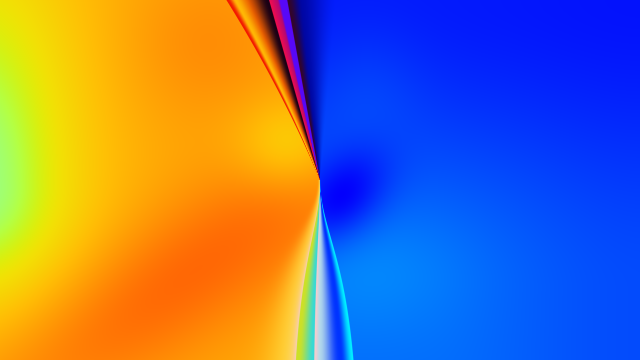
A Shadertoy shader for this background:

```glsl
// Crease lines: x offsets per unit height above, and at the lower border below
const float UPPER_OUTER = 0.42, UPPER_BEND = 0.2;
const float UPPER_MIDDLE = 0.283, UPPER_INNER = 0.182;
const float LOWER_LEFT = -0.067, LOWER_MIDDLE = -0.016, LOWER_RIGHT = 0.093;
const float LOWER_FLARE = 0.28;

// Field levels
const float WARM_BASE = 0.66, WARM_GLOW = 0.40, WARM_BAND = 0.26;
const vec2 BAND_CENTER = vec2(-0.38, -0.27), BAND_DIR = vec2(0.83, 0.55);
const float COOL_TOP = 0.10, COOL_BOTTOM = 0.42;

// Fold colours
const vec3 RED = vec3(0.95, 0.10, 0.0);
const vec3 AMBER = vec3(1.0, 0.72, 0.02);
const vec3 RUST = vec3(0.92, 0.36, 0.0);
const vec3 INK = vec3(0.10, 0.0, 0.08);
const vec3 CRIMSON = vec3(0.95, 0.05, 0.30);
const vec3 PLUM = vec3(0.62, 0.02, 0.50);
const vec3 VIOLET = vec3(0.34, 0.03, 0.97);
const vec3 PINK = vec3(0.97, 0.80, 0.80);
const vec3 LIME = vec3(0.80, 0.88, 0.15);
const vec3 AQUA = vec3(0.20, 0.85, 0.85);
const vec3 ICE = vec3(0.70, 0.85, 0.92);
const vec3 BLUE = vec3(0.0, 0.20, 1.0);
const vec3 CYAN = vec3(0.0, 0.95, 1.0);

float blob(vec2 p, vec2 center, vec2 size) {
    vec2 d = (p - center) / size;
    return exp(-dot(d, d));
}

float edge(float d) {
    float w = 0.75 / iResolution.y;
    return smoothstep(-w, w, d);
}

// Position between two crease lines, 0 to 1
float across(float x, float a, float b) {
    return clamp((x - a) / max(b - a, 1e-4), 0.0, 1.0);
}

vec3 warmField(vec2 p) {
    vec2 r = p - BAND_CENTER;
    vec2 q = vec2(dot(r, BAND_DIR), dot(r, vec2(-BAND_DIR.y, BAND_DIR.x)));
    float g = WARM_BASE;
    g += WARM_GLOW * blob(p, vec2(-0.95, -0.02), vec2(0.3, p.y > 0.0 ? 0.71 : 0.37));
    g -= WARM_BAND * blob(q, vec2(0.0), vec2(0.7, 0.187));
    g -= 0.11 * blob(p, vec2(-0.32, 0.38), vec2(0.22, 0.22));
    g += 0.22 * blob(p, vec2(-0.08, 0.09), vec2(0.15, 0.13));
    float hot = smoothstep(0.86, 1.08, g);
    return vec3(1.0 - 0.35 * hot - 0.05 * smoothstep(0.72, 0.9, g), min(g, 1.0), 0.02 + 0.5 * hot * hot);
}

vec3 coolField(vec2 p) {
    float g = mix(COOL_TOP, COOL_BOTTOM, smoothstep(0.5, -0.3, p.y));
    g *= 1.0 - 0.3 * smoothstep(0.3, 0.9, p.x);
    g += 0.09 * blob(p, vec2(0.13, 0.25), vec2(0.16, 0.2));
    g += 0.11 * blob(p, vec2(0.14, -0.25), vec2(0.25, 0.2));
    vec2 q = p - vec2(0.06, -0.04);
    q = vec2(q.x + q.y, q.y - q.x) * 0.7071;
    g *= 1.0 - blob(q, vec2(0.0), vec2(0.15, 0.1));
    return vec3(0.01, g, 0.99);
}

// Dark fan above the centre
vec3 upperFolds(vec2 p, vec3 warm, vec3 cool) {
    float a = -p.y * (UPPER_OUTER + UPPER_BEND * p.y);
    float b = -p.y * UPPER_MIDDLE;
    float c = -p.y * UPPER_INNER;
    float k = across(p.x, a, b);
    vec3 flame = mix(RED, AMBER, smoothstep(0.03, 0.22, k));
    flame = mix(flame, RUST, smoothstep(0.2, 0.58, k));
    flame = mix(flame, INK, smoothstep(0.45, 0.97, k));
    k = across(p.x, b, c);
    vec3 ribbon = mix(mix(CRIMSON, PLUM, k * 1.5), VIOLET, smoothstep(0.45, 0.62, k));
    float slope = p.x / max(p.y, 1e-4);
    vec3 shade = mix(vec3(0.2, 0.02, 0.16), vec3(0.0, 0.02, 0.62), smoothstep(-0.18, -0.1, slope));
    shade = mix(shade, cool, smoothstep(-0.14, 0.1, slope));
    vec3 col = mix(warm, flame, edge(p.x - a));
    col = mix(col, ribbon, edge(p.x - b));
    return mix(col, shade, edge(p.x - c));
}

// Pale fan below the centre
vec3 lowerFolds(vec2 p, vec3 warm, vec3 cool) {
    float t2 = p.y * p.y, f2 = LOWER_FLARE * LOWER_FLARE;
    float flare = t2 / (t2 + f2) * (0.25 + f2) / 0.25;
    float a = LOWER_LEFT * flare, b = LOWER_MIDDLE * flare, c = LOWER_RIGHT * flare;
    float gap = max(a - p.x, 0.0) / (flare + 0.05);
    warm = mix(warm, vec3(1.0, 0.87, 0.25), 0.85 * exp(-gap * gap / 0.006));
    warm = mix(warm, PINK, 0.9 * exp(-gap / 0.012));
    vec3 leaf = mix(LIME, AQUA, smoothstep(0.1, 1.0, across(p.x, a, b)));
    float k = across(p.x, b, c);
    vec3 wave = mix(PINK, ICE, smoothstep(0.0, 0.16, k));
    wave = mix(wave, BLUE, smoothstep(0.12, 0.66, k));
    wave = mix(wave, CYAN, smoothstep(0.68, 1.0, k));
    vec3 col = mix(warm, leaf, edge(p.x - a));
    col = mix(col, wave, edge(p.x - b));
    return mix(col, cool, edge(p.x - c));
}

void mainImage(out vec4 fragColor, in vec2 fragCoord) {
    vec2 p = (fragCoord - 0.5 * iResolution.xy) / iResolution.y;
    vec3 warm = warmField(p), cool = coolField(p);
    vec3 col = p.y > 0.0 ? upperFolds(p, warm, cool) : lowerFolds(p, warm, cool);
    fragColor = vec4(clamp(col, 0.0, 1.0), 1.0);
}
```
